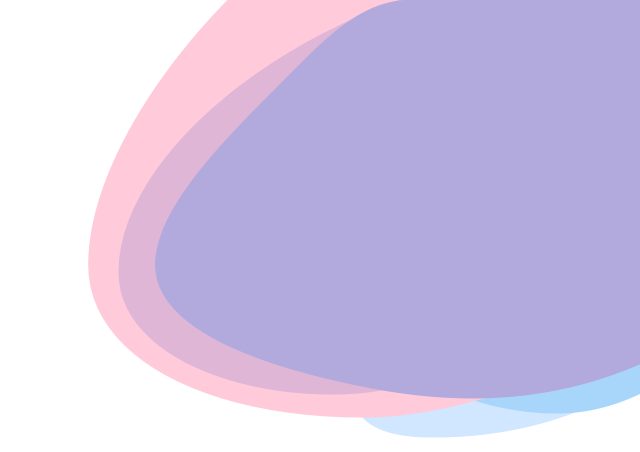
Write a Shadertoy shader that draws this background.

```glsl
// Overlapping flat pastel blobs sweeping in from the right on white
#define PAPER  vec3(1.00, 1.00, 1.00)
#define PALE   vec3(0.82, 0.90, 1.00)
#define SKY    vec3(0.66, 0.84, 0.98)
#define PINK   vec3(1.00, 0.797, 0.86)
#define MAUVE  vec3(0.873, 0.713, 0.84)
#define VIOLET vec3(0.698, 0.667, 0.867)
#define STEPS  24

// Traces an outline: current position, nearest distance, inside sign (-1 = inside)
struct Pen { vec2 at; float dist; float side; };

Pen startAt(vec2 at) { return Pen(at, 1e3, 1.0); }

// Straight edge; a ray cast to the left flips the sign at each crossing,
// so outlines may stay open on the right
void lineTo(inout Pen pen, vec2 p, vec2 end) {
    vec2 edge = end - pen.at, rel = p - pen.at;
    float along = clamp(dot(rel, edge) / max(dot(edge, edge), 1e-9), 0.0, 1.0);
    pen.dist = min(pen.dist, length(rel - along * edge));
    if ((pen.at.y > p.y) != (end.y > p.y)) {
        float crossing = pen.at.x + edge.x * rel.y / edge.y;
        if (crossing < p.x) pen.side = -pen.side;
    }
    pen.at = end;
}

// Cubic Bezier edge with two handles
void curveTo(inout Pen pen, vec2 p, vec2 h1, vec2 h2, vec2 end) {
    vec2 start = pen.at;
    for (int i = 1; i <= STEPS; i++) {
        float t = float(i) / float(STEPS), s = 1.0 - t;
        lineTo(pen, p, s*s*s*start + 3.0*s*s*t*h1 + 3.0*s*t*t*h2 + t*t*t*end);
    }
}

// Paints the traced shape with a one-pixel soft edge
void fill(inout vec3 color, Pen pen, vec3 paint) {
    float cover = clamp(0.5 - pen.side * pen.dist * iResolution.y, 0.0, 1.0);
    color = mix(color, paint, cover);
}

void mainImage(out vec4 fragColor, in vec2 fragCoord) {
    vec2 p = fragCoord / iResolution.y;
    vec3 color = PAPER;

    // Pale blue sliver at the bottom
    Pen pen = startAt(vec2(0.764, 0.190));
    curveTo(pen, p, vec2(0.764, 0.057), vec2(0.847, 0.032), vec2(0.961, 0.032));
    curveTo(pen, p, vec2(1.123, 0.032), vec2(1.289, 0.074), vec2(1.414, 0.162));
    fill(color, pen, PALE);

    // Sky blue wedge at the lower right
    pen = startAt(vec2(0.884, 0.263));
    curveTo(pen, p, vec2(0.902, 0.134), vec2(1.105, 0.085), vec2(1.230, 0.085));
    curveTo(pen, p, vec2(1.298, 0.085), vec2(1.372, 0.101), vec2(1.455, 0.149));
    fill(color, pen, SKY);

    // Outer pink blob
    pen = startAt(vec2(0.503, 1.000));
    curveTo(pen, p, vec2(0.331, 0.825), vec2(0.195, 0.599), vec2(0.195, 0.414));
    curveTo(pen, p, vec2(0.195, 0.212), vec2(0.451, 0.076), vec2(0.805, 0.076));
    curveTo(pen, p, vec2(0.976, 0.076), vec2(1.197, 0.144), vec2(1.414, 0.263));
    fill(color, pen, PINK);

    // Mauve overlap
    pen = startAt(vec2(0.884, 1.000));
    curveTo(pen, p, vec2(0.534, 0.875), vec2(0.262, 0.619), vec2(0.262, 0.398));
    curveTo(pen, p, vec2(0.262, 0.227), vec2(0.497, 0.127), vec2(0.733, 0.127));
    curveTo(pen, p, vec2(0.856, 0.127), vec2(1.031, 0.149), vec2(1.414, 0.448));
    fill(color, pen, MAUVE);

    // Large violet blob
    pen = startAt(vec2(0.912, 1.001));
    curveTo(pen, p, vec2(0.801, 1.000), vec2(0.727, 0.923), vec2(0.626, 0.821));
    curveTo(pen, p, vec2(0.506, 0.700), vec2(0.343, 0.543), vec2(0.343, 0.414));
    curveTo(pen, p, vec2(0.343, 0.273), vec2(0.571, 0.186), vec2(0.847, 0.136));
    curveTo(pen, p, vec2(1.041, 0.103), vec2(1.234, 0.112), vec2(1.430, 0.200));
    fill(color, pen, VIOLET);

    fragColor = vec4(color, 1.0);
}
```
